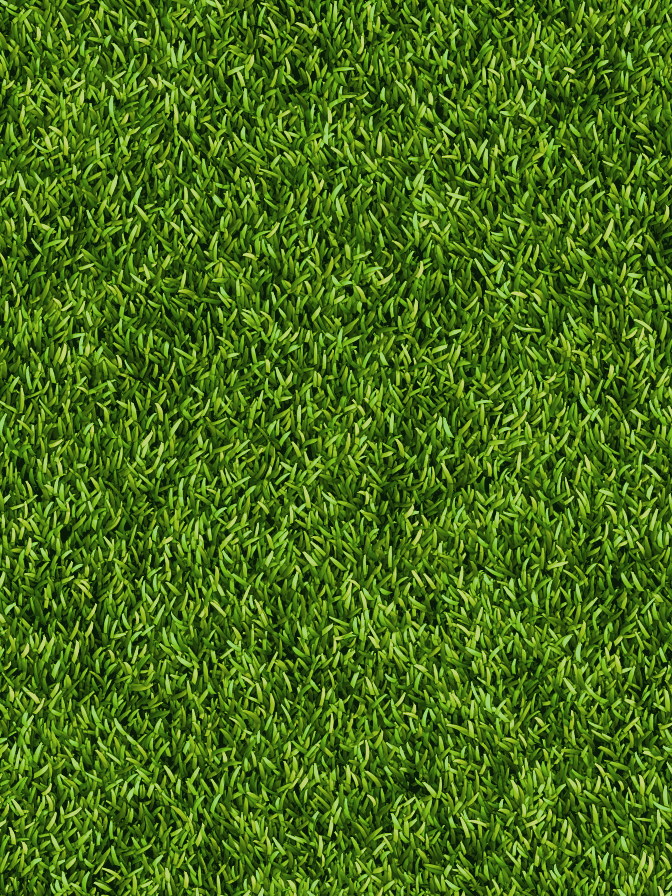
Reproduce this texture procedurally as a WebGL 1 fragment shader.

```glsl
precision highp float;
// Dense lawn of short leaning grass blades, seen from above.

uniform vec2 u_resolution;

// Lengths are fractions of the canvas width.
const int LAYERS = 7;
const float CELL = 0.018;
const vec2 HALF_LENGTH = vec2(0.009, 0.017);
const vec2 HALF_WIDTH = vec2(0.0021, 0.0036);
const float LEAN_SPREAD = 1.35;
const float TUFT_LEAN = 0.8;
const float BEND = 0.005;
const float SHADOW_REACH = 0.0035;
const float SHADOW_STRENGTH = 0.32;
const float DEEP_TONE = 0.10;
const float TOP_TONE = 0.72;
const float TONE_SPREAD = 0.54;
const float TIP_LIGHT = 0.21;
const float PATCH_CONTRAST = 0.27;
const float CONTRAST = 1.5;
const float CONTRAST_PIVOT = 0.30;

const vec3 GAP = vec3(0.035, 0.10, 0.03);
const vec3 SHADE = vec3(0.13, 0.25, 0.04);
const vec3 LEAF = vec3(0.23, 0.40, 0.06);
const vec3 FRESH = vec3(0.36, 0.55, 0.08);
const vec3 LIT = vec3(0.54, 0.74, 0.11);
const vec3 SHEEN = vec3(0.70, 0.83, 0.48);

vec3 hash3(vec3 p) {
  p = fract(p * vec3(0.1031, 0.1030, 0.0973));
  p += dot(p, p.yxz + 33.33);
  return fract((p.xxy + p.yxx) * p.zyx);
}

float noise(vec2 p) {
  vec2 i = floor(p);
  vec2 f = fract(p);
  f = f * f * (3.0 - 2.0 * f);
  float low = mix(hash3(vec3(i, 7.0)).x, hash3(vec3(i + vec2(1.0, 0.0), 7.0)).x, f.x);
  float high = mix(hash3(vec3(i + vec2(0.0, 1.0), 7.0)).x, hash3(vec3(i + 1.0, 7.0)).x, f.x);
  return mix(low, high, f.y);
}

// Tone to colour, from the dark gaps up to the pale sheen.
vec3 grassColor(float tone) {
  vec3 c = mix(GAP, SHADE, smoothstep(-0.04, 0.19, tone));
  c = mix(c, LEAF, smoothstep(0.26, 0.46, tone));
  c = mix(c, FRESH, smoothstep(0.50, 0.70, tone));
  c = mix(c, LIT, smoothstep(0.72, 0.93, tone));
  return mix(c, SHEEN, smoothstep(0.98, 1.28, tone));
}

// Draws one blade over surface = (tone, hue).
vec2 addBlade(vec2 surface, vec2 offset, vec3 shape, vec3 look, float lean, float height, float edge) {
  float angle = (shape.x + shape.y - 1.0) * LEAN_SPREAD + lean;
  float s = sin(angle);
  float c = cos(angle);
  vec2 q = vec2(c * offset.x - s * offset.y, s * offset.x + c * offset.y);
  float halfLength = mix(HALF_LENGTH.x, HALF_LENGTH.y, shape.z);
  float along = q.y / halfLength;
  q.x += (look.z - 0.5) * BEND * along * along;

  // Gently tapered outline with a blunt, slanted tip.
  float width = mix(HALF_WIDTH.x, HALF_WIDTH.y, look.x);
  width *= 1.0 - 0.45 * smoothstep(0.0, 1.0, along);
  float slant = q.x * (look.x - 0.5) * 1.6;
  float d = max(abs(q.x) - width, abs(q.y + slant) - halfLength);
  surface.x *= 1.0 - SHADOW_STRENGTH * (1.0 - smoothstep(0.0, SHADOW_REACH, d));

  // Dark root, bright tip and one lit side.
  float tone = mix(DEEP_TONE, TOP_TONE, height) + (look.y - 0.5) * TONE_SPREAD;
  tone += TIP_LIGHT * clamp(along, -1.0, 1.0);
  tone += 0.08 * clamp(q.x / width, -1.0, 1.0);
  return mix(surface, vec2(tone, look.z), 1.0 - smoothstep(-edge, edge, d));
}

void main() {
  vec2 p = gl_FragCoord.xy / u_resolution.x;
  float edge = 0.75 / u_resolution.x;
  float lean = (noise(p * 10.0) - 0.5) * TUFT_LEAN;
  vec2 surface = vec2(0.04, 0.5);

  // Layers of scattered blades, from the deepest to the topmost.
  for (int layer = 0; layer < LAYERS; layer++) {
    float level = float(layer);
    float height = level / float(LAYERS - 1);
    vec2 grid = p / CELL + level * vec2(5.37, 9.71);
    vec2 home = floor(grid);
    for (int y = -1; y <= 1; y++) {
      for (int x = -1; x <= 1; x++) {
        vec2 cell = home + vec2(float(x), float(y));
        vec3 place = hash3(vec3(cell, level * 3.0 + 1.0));
        vec3 shape = hash3(vec3(cell, level * 3.0 + 41.0));
        vec3 look = hash3(vec3(cell, level * 3.0 + 83.0));
        vec2 offset = (grid - cell - place.xy) * CELL;
        surface = addBlade(surface, offset, shape, look, lean, height, edge);
      }
    }
  }

  // Uneven tufts, then a slight shift between green and yellow.
  float tufts = 0.65 * noise(p * 24.0 + 3.0) + 0.35 * noise(p * 9.0 + 17.0);
  float tone = surface.x + (tufts - 0.5) * PATCH_CONTRAST;
  tone = (tone - CONTRAST_PIVOT) * CONTRAST + CONTRAST_PIVOT;
  vec3 color = grassColor(tone);
  color.r *= 1.0 + 0.26 * (surface.y - 0.5);
  gl_FragColor = vec4(color, 1.0);
}
```
